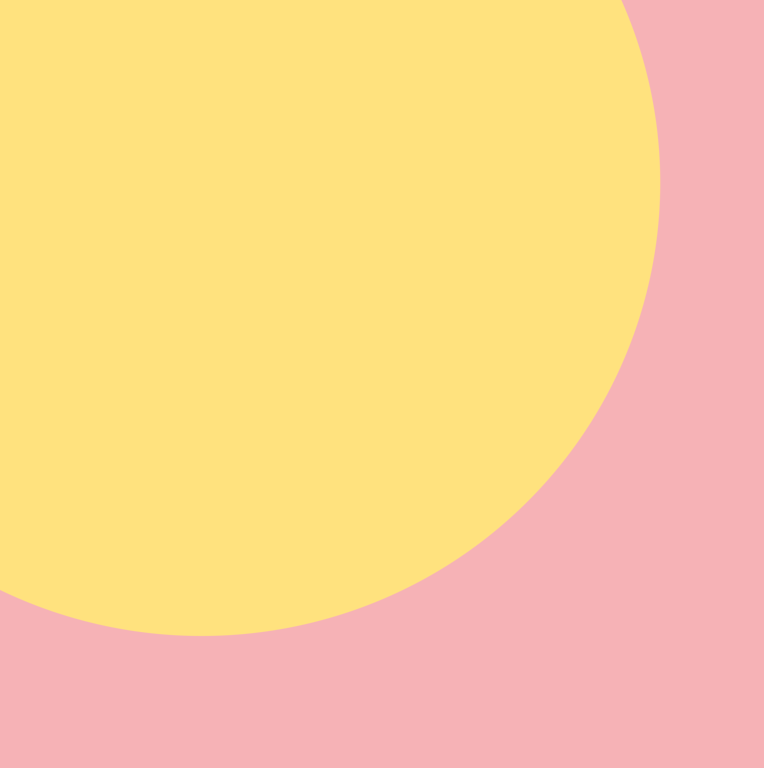
Reproduce this background procedurally as a Shadertoy shader.

```glsl
const vec3 PINK = vec3(0.965, 0.698, 0.714);
const vec3 YELLOW = vec3(1.0, 0.886, 0.494);

// Approximate signed distance to an ellipse, negative inside
float ellipseDistance(vec2 p, vec2 center, vec2 radii) {
    vec2 q = (p - center) / radii;
    float k = length(q);
    float slope = length(q / radii);
    return k * (k - 1.0) / max(slope, 1e-4);
}

// Coverage of a shape with an edge of the given softness
float coverage(float dist, float softness) {
    return 1.0 - smoothstep(-softness, softness, dist);
}

void mainImage(out vec4 fragColor, in vec2 fragCoord) {
    // Canvas height is one unit
    vec2 p = fragCoord / iResolution.y;
    float aspect = iResolution.x / iResolution.y;
    float pixel = 1.0 / iResolution.y;

    // Large disc cropped by the top and left borders
    vec2 center = vec2(0.2637 * aspect, 0.7621);
    vec2 radii = vec2(0.6005 * aspect, 0.5902);
    float disc = coverage(ellipseDistance(p, center, radii), 0.8 * pixel);

    fragColor = vec4(mix(PINK, YELLOW, disc), 1.0);
}
```
